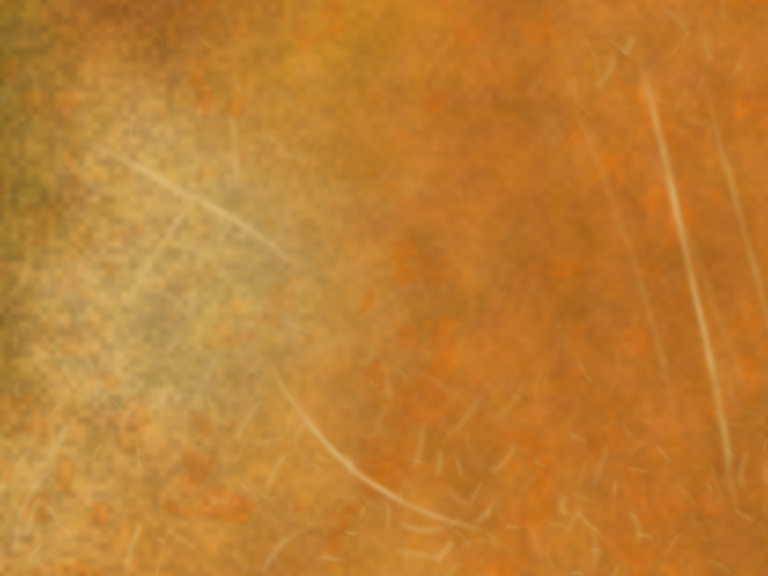
Reproduce this texture procedurally as a WebGL 2 fragment shader.

```glsl
#version 300 es
precision highp float;
// Weathered ochre and rust surface with soft pale scratches and fine fibres.
uniform vec2 u_resolution;
out vec4 fragColor;

#define RUST vec3(0.725, 0.430, 0.140)
#define OCHRE vec3(0.765, 0.505, 0.190)
#define SAND vec3(0.755, 0.620, 0.350)
#define OLIVE vec3(0.520, 0.410, 0.140)
#define BROWN vec3(0.600, 0.355, 0.120)
#define GOLD vec3(0.765, 0.510, 0.110)
#define EMBER vec3(0.790, 0.425, 0.095)
#define CREAM vec3(0.860, 0.730, 0.470)
#define GRAIN 0.13
#define MOTTLE 0.20
#define FIBRE_STRENGTH 0.42
#define SCRATCH_WIDTH 0.0075

float hash(vec2 p) {
  vec3 q = fract(vec3(p.xyx) * 0.1031);
  q += dot(q, q.yzx + 33.33);
  return fract((q.x + q.y) * q.z);
}

float noise(vec2 p) {
  vec2 i = floor(p), f = fract(p);
  f = f * f * (3.0 - 2.0 * f);
  return mix(mix(hash(i), hash(i + vec2(1, 0)), f.x),
             mix(hash(i + vec2(0, 1)), hash(i + vec2(1, 1)), f.x), f.y);
}

float fbm(vec2 p) {
  float sum = 0.0, amp = 0.53;
  for (int i = 0; i < 4; i++) {
    sum += amp * noise(p);
    p = mat2(1.6, 1.2, -1.2, 1.6) * p + 17.3;
    amp *= 0.5;
  }
  return sum;
}

// Soft elliptical region, 1 at its centre.
float blob(vec2 p, vec2 centre, vec2 radius) {
  vec2 q = (p - centre) / radius;
  return exp(-dot(q, q));
}

// Soft stroke from a to b, bowed sideways by bend and fading at the ends.
float stroke(vec2 p, vec2 a, vec2 b, float bend, float width) {
  float halfLen = 0.5 * length(b - a);
  vec2 dir = (b - a) / (2.0 * halfLen), d = p - 0.5 * (a + b);
  float along = dot(d, dir), t = clamp(along / halfLen, -1.0, 1.0);
  float across = dot(d, vec2(-dir.y, dir.x)) - bend * (1.0 - t * t);
  vec2 gap = vec2(along - t * halfLen, across) / width;
  return exp(-dot(gap, gap)) * (1.0 - t * t * t * t);
}

// Scattered short curved fibres, one per grid cell.
float fibres(vec2 p, float cells, float seed) {
  vec2 g = p * cells, base = floor(g);
  float sum = 0.0;
  for (int j = -1; j <= 1; j++)
    for (int i = -1; i <= 1; i++) {
      vec2 id = base + vec2(i, j), key = id + seed;
      vec2 c = id + vec2(hash(key), hash(key + 31.7));
      float angle = 1.9 + 2.4 * (hash(key + 57.1) - 0.5);
      vec2 reach = vec2(cos(angle), sin(angle)) * mix(0.25, 0.75, hash(key + 83.9));
      float bend = 0.3 * (hash(key + 11.3) - 0.5);
      float level = hash(key + 71.5);
      sum += level * level * stroke(g, c - reach, c + reach, bend, 0.10);
    }
  return min(sum, 1.0);
}

void main() {
  vec2 p = gl_FragCoord.xy / u_resolution.y;
  vec2 warp = vec2(fbm(p * 5.0), fbm(p * 5.0 + 40.0)) - 0.5;
  vec2 w = p + 0.22 * warp;
  float patches = fbm(p * 7.0 + 9.0), flecks = fbm(p * 17.0 + 63.0);

  // Broad colour fields
  float warm = smoothstep(1.0, 0.35, w.x + 0.45 * (w.y - 0.4));
  vec3 col = mix(RUST, OCHRE, clamp(warm + 1.3 * (patches - 0.5) + 0.08, 0.0, 1.0));
  col = mix(col, GOLD, 0.75 * blob(w, vec2(0.52, 0.96), vec2(0.20, 0.22)));
  float sand = blob(w, vec2(0.31, 0.52), vec2(0.29, 0.33));
  sand = max(sand, 0.6 * blob(w, vec2(0.05, 0.18), vec2(0.20, 0.20)));
  col = mix(col, SAND, clamp(sand * (0.75 + 0.9 * flecks), 0.0, 0.95));
  col = mix(col, BROWN, 0.8 * blob(w, vec2(0.23, 0.97), vec2(0.17, 0.13)));
  float edge = smoothstep(0.17, -0.02, w.x) * smoothstep(0.16, 0.42, w.y);
  col = mix(col, OLIVE, edge * (0.6 + 0.5 * patches));

  // Glowing orange flecks
  float ember = smoothstep(0.55, 0.74, flecks) * (1.0 - 0.8 * sand);
  col = mix(col, EMBER, 0.6 * ember * (1.0 - 0.7 * edge));

  // Mottling, slanted brushing on the right, and soft grain
  float brushing = noise(vec2(p.x + 0.2 * p.y, p.y * 0.12) * 38.0) - 0.5;
  float grain = noise(p * 78.0) + 0.6 * noise(p * 43.0 + 5.0) - 0.8;
  float rough = 0.65 + 0.9 * smoothstep(0.7, 0.0, w.x);
  col *= 1.0 + MOTTLE * (fbm(p * 11.0 + 21.0) - 0.5) + GRAIN * rough * grain * 0.8;
  col *= 1.0 + 0.05 * brushing * smoothstep(0.6, 1.0, p.x);
  col.b += 0.04 * (noise(p * 30.0 + 90.0) - 0.5);

  // Fine fibres, densest in the pale field and along the bottom
  float cover = 0.18 + 0.6 * sand + 0.7 * smoothstep(0.48, 0.12, w.y);
  cover += 0.6 * blob(w, vec2(1.12, 0.87), vec2(0.16, 0.10));
  float hair = fibres(p + 0.02 * warp, 15.0, 3.0) + 0.7 * fibres(p + 0.02 * warp, 25.0, 140.0);
  col = mix(col, CREAM, FIBRE_STRENGTH * min(cover, 1.0) * min(hair, 1.0));

  // Long scratches: a slanted family, a fork and an arc
  vec2 s = p + 0.025 * warp;
  float scratch = 0.0;
  for (int i = 0; i < 4; i++) {
    float k = float(i), fade = 0.62 / (1.0 + 0.9 * k);
    vec2 shift = vec2(mod(k, 2.0) * 0.11 - 0.10 * floor(k * 0.5), -0.05 * k);
    scratch += fade * stroke(s, vec2(1.10, 0.92) + shift, vec2(1.285, 0.10 + 0.12 * k) + shift, 0.012, SCRATCH_WIDTH);
  }
  scratch += 0.85 * stroke(s, vec2(0.14, 0.75), vec2(0.52, 0.54), 0.012, SCRATCH_WIDTH);
  scratch += 0.55 * stroke(s, vec2(0.34, 0.66), vec2(0.22, 0.47), -0.012, SCRATCH_WIDTH);
  scratch += 0.50 * stroke(s, vec2(0.40, 0.81), vec2(0.41, 0.67), 0.005, SCRATCH_WIDTH);
  scratch += 0.60 * stroke(s, vec2(0.12, 0.27), vec2(0.05, 0.15), 0.004, SCRATCH_WIDTH);
  scratch += 0.70 * stroke(s, vec2(0.47, 0.38), vec2(0.85, 0.075), -0.06, SCRATCH_WIDTH * 0.9);
  col = mix(col, CREAM, min(scratch, 1.0) * (0.45 + 0.75 * noise(p * 24.0)) * 0.85);

  fragColor = vec4(clamp(col, 0.0, 1.0), 1.0);
}
```
